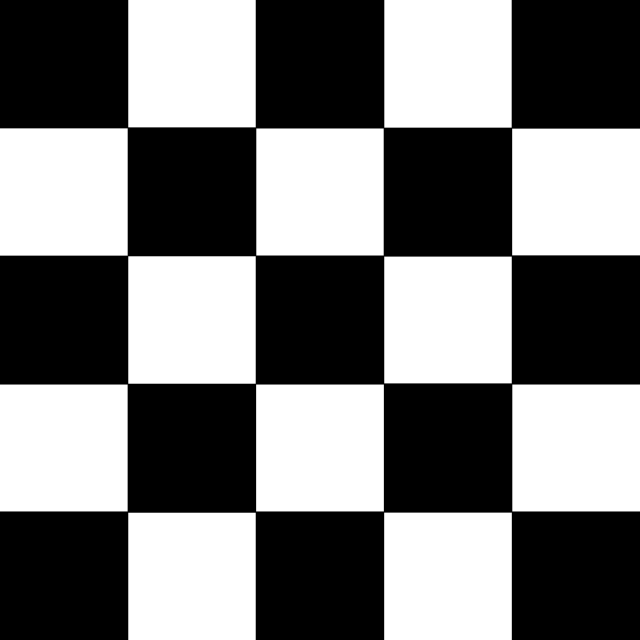
Give the GLSL for this pattern, as a Shadertoy shader.

```glsl
// Five by five checkerboard with black corners and slightly oversized black squares.
// Each white cell is a smoothed box, inset a hair so the black corners overlap;
// layered sines vary that inset a little from cell to cell.

// Share of a pixel inside a box centred on the origin
float boxCoverage(vec2 point, vec2 halfSize, vec2 pixel) {
    vec2 inside = clamp(0.5 + (halfSize - abs(point)) / pixel, 0.0, 1.0);
    return inside.x * inside.y;
}

// Small uneven offset per cell, from -1 to 1
vec2 cellWobble(vec2 cell) {
    return 0.5 * (sin(cell.yx * 2.3 + cell * 4.1) + sin(cell * 1.7 - cell.yx * 5.3));
}

void mainImage(out vec4 fragColor, in vec2 fragCoord) {
    vec2 pixel = 5.0 / iResolution.xy;

    // Holding the outer half cells at their centre keeps the border free of edges
    vec2 grid = clamp(fragCoord * pixel, 0.5, 4.5);
    vec2 cell = floor(grid);
    vec2 local = fract(grid) - 0.5;

    // White squares sit on odd cells
    float isWhite = mod(cell.x + cell.y, 2.0);
    vec2 inset = vec2(0.002, 0.004) + vec2(0.001, 0.002) * cellWobble(cell);
    float white = isWhite * boxCoverage(local, 0.5 - inset, pixel);

    fragColor = vec4(vec3(white), 1.0);
}
```
